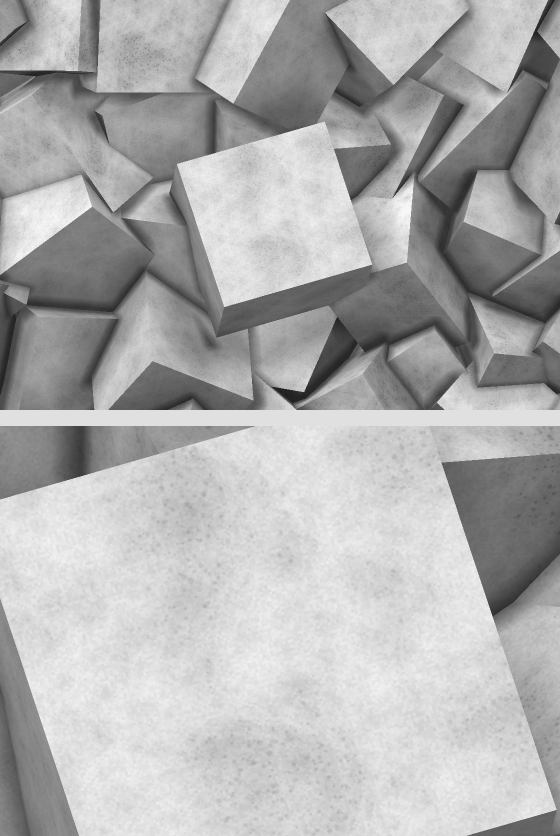
Top: the whole. Bottom: its middle third, enlarged.
This background is drawn by a Shadertoy shader. Its source:

```glsl
// A pile of tumbled concrete blocks in soft grey light.
// Jittered grid cells each hold one rotated box, ray cast straight on; box
// distances give contact shade, layered sines and cells give stains and pits.

const float CELL = 0.27;

struct Block { vec3 center; vec3 size; mat3 turn; float tone; };

vec3 hash3(vec2 p) {
    vec3 q = vec3(dot(p, vec2(127.1, 311.7)), dot(p, vec2(269.5, 183.3)), dot(p, vec2(419.2, 371.9)));
    return fract(sin(q) * 43758.5);
}

mat3 spin(float a) {
    float c = cos(a), s = sin(a);
    return mat3(c, s, 0, -s, c, 0, 0, 0, 1);
}

mat3 tilt(float a) {
    float c = cos(a), s = sin(a);
    return mat3(1, 0, 0, 0, c, s, 0, -s, c);
}

// The block that belongs to a grid cell; one cell holds a large front block
Block blockAt(vec2 id) {
    vec3 a = hash3(id + 3.7), b = hash3(id + 41.3), c = hash3(id + 87.9);
    Block k;
    k.center = vec3((id + 0.5 + 0.5 * (a.xy - 0.5)) * CELL, 0.26 * a.z);
    k.size = 0.115 + 0.085 * b;
    vec3 angle = vec3(6.28 * c.x, 0.25 + 0.75 * c.y, 6.28 * c.z);
    k.tone = 0.82 + 0.24 * fract(7.0 * (a.x + b.y));
    if (id == vec2(2, 1)) {
        k.center = vec3(0.66, 0.44, 0.36);
        k.size = vec3(0.19, 0.19, 0.13);
        angle = vec3(-0.55, 0.3, 0.25);
        k.tone = 1.0;
    }
    k.turn = spin(angle.x) * tilt(angle.y) * spin(angle.z);
    return k;
}

float boxDistance(vec3 p, vec3 size) {
    vec3 d = abs(p) - size;
    return length(max(d, 0.0)) + min(max(d.x, max(d.y, d.z)), 0.0);
}

// Cloudy stains from layered, turned sines
float stains(vec3 p) {
    float sum = 0.0, amp = 0.45;
    for (int i = 0; i < 7; i++) {
        sum += amp * dot(sin(p), cos(p.yzx + 1.3));
        p = spin(0.9) * tilt(0.7) * p * 1.8 + 2.1 + 0.6 * sum;
        amp *= 0.75;
    }
    return sum;
}

// Cellular noise: small round pits, present in some cells only
float pits(vec2 p) {
    vec2 id = floor(p);
    float dark = 0.0;
    for (int y = -1; y <= 1; y++)
    for (int x = -1; x <= 1; x++) {
        vec2 cell = id + vec2(x, y);
        vec3 h = hash3(cell);
        float radius = 0.5 * h.z * h.z;
        dark = max(dark, step(0.55, h.z) * (1.0 - smoothstep(0.3 * radius, radius + 0.1, length(p - cell - h.xy))));
    }
    return dark;
}

float shade(vec2 uv) {
    vec2 home = floor(uv / CELL);

    // Nearest block under this point, over a floor
    float height = -0.15, tone = 0.65;
    vec3 normal = vec3(0, 0, 1), local = vec3(uv, 0), face = normal;
    vec2 owner = vec2(0);
    for (int y = -2; y <= 2; y++)
    for (int x = -2; x <= 2; x++) {
        vec2 id = home + vec2(x, y);
        Block k = blockAt(id);
        vec3 ro = k.turn * (vec3(uv, 2.0) - k.center);
        vec3 rd = k.turn * vec3(0, 0, -1);
        vec3 inv = 1.0 / rd;
        vec3 enter = -inv * ro - abs(inv) * k.size;
        vec3 leave = -inv * ro + abs(inv) * k.size;
        float t = max(enter.x, max(enter.y, enter.z));
        if (t < min(leave.x, min(leave.y, leave.z)) && 2.0 - t > height) {
            height = 2.0 - t;
            face = -sign(rd) * step(enter.yzx, enter) * step(enter.zxy, enter);
            normal = face * k.turn;
            local = ro + rd * t;
            tone = k.tone;
            owner = id;
        }
    }

    // Contact shade: how close other blocks come above the surface
    vec3 pos = vec3(uv, height);
    float wide = 1.0, tight = 1.0;
    for (int y = -2; y <= 2; y++)
    for (int x = -2; x <= 2; x++) {
        Block k = blockAt(home + vec2(x, y));
        vec3 q = k.turn * (pos - k.center), n = k.turn * normal;
        wide = min(wide, boxDistance(q + 0.1 * n, k.size) / 0.1);
        tight = min(tight, boxDistance(q + 0.025 * n, k.size) / 0.025);
    }
    float contact = mix(0.7, 1.0, clamp(wide, 0.0, 1.0)) * mix(0.55, 1.0, clamp(tight, 0.0, 1.0));

    // Concrete skin, more weathered on some blocks
    vec3 wear = hash3(owner + 19.1);
    vec2 skin = abs(face.x) > 0.5 ? local.yz : abs(face.y) > 0.5 ? local.zx : local.xy;
    float cloud = stains(local * 27.0 + 9.0 * wear);
    float grain = hash3(floor(skin * 420.0)).x - 0.5;
    float pit = pits(skin * 170.0) * smoothstep(-0.4, 1.0, -cloud);
    float skinTone = 1.0 + (0.05 + 0.04 * wear.y) * cloud + 0.06 * grain - (0.06 + 0.12 * wear.y) * pit;

    // Soft sky light from the upper left, dim but never black on far sides
    float facing = dot(normal, normalize(vec3(-0.25, 0.65, 0.75)));
    float light = 0.45 + 0.47 * max(facing, -0.15);
    return min(light * tone * contact * skinTone, 0.97);
}

void mainImage(out vec4 fragColor, in vec2 fragCoord) {
    // Four samples per pixel smooth the edges
    float sum = 0.0;
    for (int i = 0; i < 4; i++) {
        vec2 shift = vec2(i % 2, i / 2) * 0.5 - 0.25;
        sum += shade((fragCoord + shift) / iResolution.y);
    }
    fragColor = vec4(vec3(sum / 4.0), 1.0);
}
```
